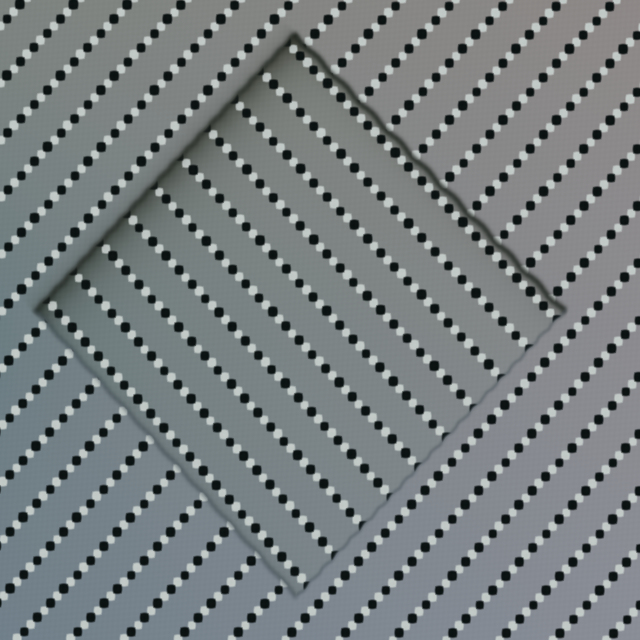
Reproduce this pattern procedurally as a WebGL 2 fragment shader.

```glsl
#version 300 es
precision highp float;

uniform vec2 u_resolution;
out vec4 fragColor;

const float TAU = 6.2831853;
const float BEAD_STEP = 0.0303;
const vec3 DARK_BEAD = vec3(0.045, 0.07, 0.07);
const vec3 LIGHT_BEAD = vec3(0.76, 0.79, 0.78);
const vec3 GROOVE_TINT = vec3(0.13, 0.15, 0.13);

// Signed offset to the nearest multiple of a step
float nearest(float x, float stepSize) {
  return x - stepSize * round(x / stepSize);
}

// Soft blob between a disc and a screen-aligned square
float blob(vec2 p, float radius, float blur) {
  float diagonal = (abs(p.x) + abs(p.y)) * 0.82;
  float d = mix(length(p), diagonal, 0.5);
  return 1.0 - smoothstep(radius - blur, radius + blur, d);
}

// Layered sines that vary the beads gently
float ripple(vec2 id) {
  return 0.6 * sin(id.x * 1.31 + id.y * 2.17) + 0.4 * sin(id.x * 2.63 - id.y * 1.7);
}

// Twisted cord: x = dark coverage, y = light coverage
vec2 cord(float along, float across, float spacing, float blur) {
  float row = round(across / spacing);
  float offset = across - row * spacing;
  float darkId = round(along / BEAD_STEP);
  float lightId = round(along / BEAD_STEP - 0.5);
  float darkVary = ripple(vec2(darkId, row));
  float lightVary = ripple(vec2(lightId + 7.0, row));
  vec2 darkPos = vec2(along - darkId * BEAD_STEP, offset + 0.0009 * darkVary);
  vec2 lightPos = vec2(along - (lightId + 0.5) * BEAD_STEP, offset + 0.0009 * lightVary);
  return vec2(blob(darkPos, 0.0077 + 0.0008 * darkVary, blur),
              blob(lightPos, 0.0074 + 0.0007 * lightVary, blur));
}

// Fades a groove out beyond the ends of its side
float span(float startDist, float endDist) {
  return smoothstep(-0.008, 0.004, min(startDist, endDist));
}

float groove(float dist, float width) {
  return exp(-dist * dist / (width * width));
}

// Shade that falls off on the positive side only
float innerShade(float dist, float reach) {
  return smoothstep(-0.006, 0.004, dist) * exp(-max(dist, 0.0) / reach);
}

vec3 clothColor(vec2 uv) {
  vec3 low = mix(vec3(0.44, 0.50, 0.54), vec3(0.54, 0.555, 0.59), uv.x);
  vec3 high = mix(vec3(0.49, 0.515, 0.50), vec3(0.555, 0.535, 0.53), uv.x);
  vec3 color = mix(low, high, uv.y);
  float leftDip = exp(-uv.x * 5.0) * exp(-pow((uv.y - 0.5) * 4.0, 2.0));
  return color - leftDip * vec3(0.04, 0.015, 0.01);
}

void main() {
  vec2 uv = gl_FragCoord.xy / u_resolution;
  float blur = max(0.0022, 0.8 / min(u_resolution.x, u_resolution.y));

  // Oblique axes: a runs down-right, b runs down-left
  float drop = 1.0 - uv.y;
  float a = (drop + 1.067 * uv.x - 0.986) / 1.46;
  float b = (drop - 1.06 * uv.x) / 1.46;
  float bPanel = b / (1.0 + 0.056 * a);

  // Distances to the four scalloped sides, positive inside
  float fine = 0.0012 * sin(TAU * bPanel / BEAD_STEP);
  float broad = 0.0017 * sin(TAU * (a + 0.02) / 0.0614);
  float upperLeft = a + 0.302 + 0.5 * fine;
  float lowerRight = 0.302 - a + fine;
  float upperRight = bPanel + 0.302 + broad;
  float lowerLeft = 0.297 - bPanel + 0.6 * broad;
  float inside = min(min(upperLeft, lowerRight), min(upperRight, lowerLeft));
  float panel = smoothstep(-blur, blur, inside);

  // Cloth and recessed panel
  vec3 color = clothColor(uv);
  color *= mix(vec3(1.0), vec3(0.97, 0.985, 0.965), panel);
  float spanA = span(upperLeft, lowerRight);
  float spanB = span(upperRight, lowerLeft);
  float shade = 0.36 * innerShade(upperLeft, 0.034) * spanB;
  shade += 0.25 * innerShade(upperRight, 0.016) * spanA;
  shade += 0.10 * innerShade(lowerLeft, 0.012) * spanA;
  shade += 0.10 * groove(upperLeft, 0.022) * spanB;
  color *= 1.0 - min(shade, 0.6) * vec3(1.0, 0.98, 1.08);

  // Cords change direction at the panel border
  vec2 outer = cord(b - 0.0123, a + 0.0334, 0.0614, blur);
  vec2 inner = cord(a, bPanel + 0.0372, 0.062, blur);
  vec2 beads = mix(outer, inner, panel);
  color = mix(color, LIGHT_BEAD * mix(1.0, 0.88, shade), beads.y);
  color = mix(color, DARK_BEAD, beads.x);

  // Side grooves, deepest at the top
  float seam = 0.55 * groove(upperLeft, 0.006) * spanB;
  seam = max(seam, 0.72 * groove(upperRight, 0.0055) * spanA);
  color = mix(color, GROOVE_TINT, seam);
  float faint = 0.42 * groove(lowerLeft, 0.005) * spanA;
  faint = max(faint, 0.36 * groove(lowerRight, 0.0035) * spanB);
  color = mix(color, vec3(0.24, 0.29, 0.32), faint);

  // Fine weave grain
  float weave = sin(nearest(a, 0.011) * 570.0) * sin(nearest(b, 0.013) * 480.0);
  fragColor = vec4(color + 0.006 * weave, 1.0);
}
```
